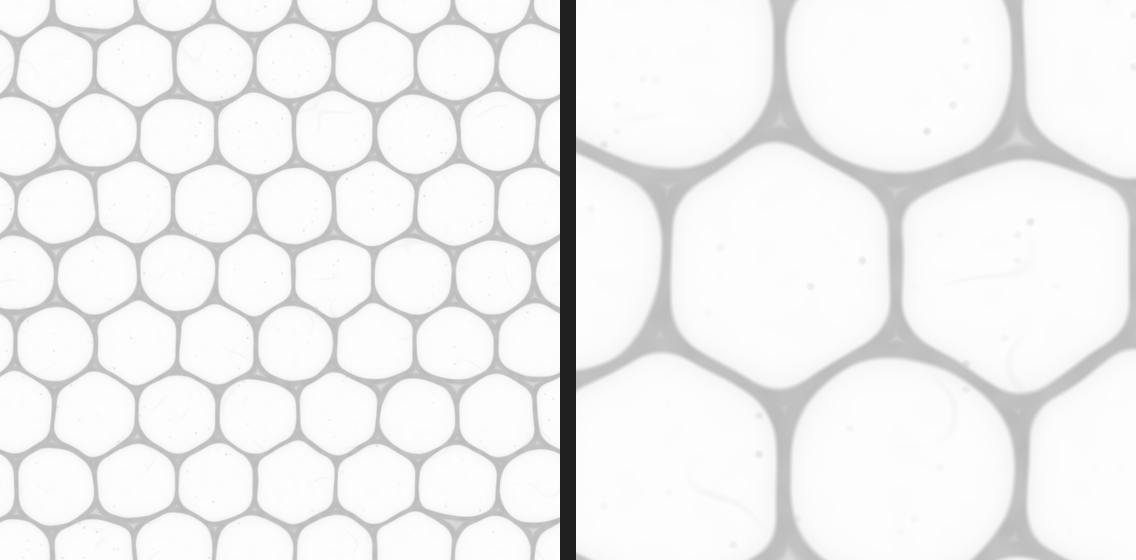
Left: the whole. Right: its middle third, enlarged.
A three.js fragment shader for this texture map:

```glsl
// Honeycomb of soft white cells, 7 across and 8 rows, parted by grey walls.
// Each cell is a smooth minimum of the bisectors to its jittered neighbours,
// with random flat cuts that open paler gaps; wrapped noise adds wear.

#define COLS 7.0
#define ROWS 8.0
#define OFFSET vec2(0.2, 0.083)
#define JITTER 0.10
#define WALL 0.024
#define SOFTNESS 0.026
#define WARP 0.022
#define CELL_WHITE 0.992
#define WALL_GREY 0.755
#define GAP_GREY 0.845

varying vec2 vUv;

const float ROW_STEP = COLS / ROWS;

vec2 hash2(vec2 p) {
  vec2 q = vec2(dot(p, vec2(127.1, 311.7)), dot(p, vec2(269.5, 183.3)));
  return fract(sin(q) * 43758.55);
}

// Gradient noise that wraps after a whole number of lattice steps
float corner(vec2 i, vec2 f, vec2 o, float period) {
  float a = 6.28319 * hash2(mod(i + o, period) + period).x;
  return dot(vec2(cos(a), sin(a)), f - o);
}

float noise(vec2 uv, float period) {
  vec2 i = floor(uv * period), f = fract(uv * period);
  vec2 u = f * f * f * (f * (f * 6.0 - 15.0) + 10.0);
  vec2 x = vec2(1.0, 0.0);
  return mix(mix(corner(i, f, x.yy, period), corner(i, f, x.xy, period), u.x),
             mix(corner(i, f, x.yx, period), corner(i, f, x.xx, period), u.x), u.y);
}

float smoothMin(float a, float b, float k) {
  float h = max(k - abs(a - b), 0.0) / k;
  return min(a, b) - 0.25 * h * h * k;
}

vec2 cellCenter(vec2 id) {
  vec2 base = id + OFFSET + vec2(0.5 * mod(id.y, 2.0), 0.0);
  vec2 shift = hash2(mod(id, vec2(COLS, ROWS))) - 0.5;
  return base * vec2(1.0, ROW_STEP) + JITTER * shift;
}

// Depth inside one rounded cell, negative outside
float cellDepth(vec2 p, vec2 id) {
  vec2 wrapped = mod(id, vec2(COLS, ROWS));
  vec2 cut = hash2(wrapped + 17.0), form = hash2(wrapped + 41.0);
  vec2 c = cellCenter(id), q = p - c;
  float rounding = mix(0.10, 0.23, form.x);
  float tilt = 0.5 * (form.y - 0.5);

  // Flat cuts at top and bottom, seldom deep
  float rise = dot(q, vec2(sin(tilt), cos(tilt)));
  vec2 reach = mix(vec2(0.66), vec2(0.41), pow(cut, vec2(6.0)));
  float d = smoothMin(reach.x - rise, reach.y + rise, rounding);

  // Six bisectors
  for (int r = -1; r <= 1; r++) {
    for (int s = 0; s <= 1; s++) {
      float side = float(s);
      float dx = r == 0 ? 2.0 * side - 1.0 : mod(id.y, 2.0) - 1.0 + side;
      vec2 n = cellCenter(id + vec2(dx, float(r))) - c;
      float len = length(n);
      d = smoothMin(d, 0.5 * len - dot(q, n) / len, rounding);
    }
  }
  return d;
}

// Deepest value among the four cells that can cover a point
float combDepth(vec2 p) {
  float row = floor(p.y / ROW_STEP - OFFSET.y);
  float depth = -1.0;
  for (int j = 0; j <= 1; j++) {
    float r = row + float(j);
    float col = floor(p.x - OFFSET.x - 0.5 * mod(r, 2.0));
    for (int i = 0; i <= 1; i++) {
      depth = max(depth, cellDepth(p, vec2(col + float(i), r)));
    }
  }
  return depth;
}

// Sparse tiny pits
float specks(vec2 uv) {
  float count = 130.0;
  vec2 g = uv * count, id = mod(floor(g), count);
  vec2 h = hash2(id + 7.0);
  float dotShape = 1.0 - smoothstep(0.1, 0.45, length(fract(g) - 0.5));
  return dotShape * smoothstep(0.965, 1.0, h.x) * h.y;
}

void main() {
  vec2 bend = vec2(noise(vUv, 19.0), noise(vUv, 23.0));
  float depth = combDepth(vUv * COLS + WARP * bend);
  float wall = WALL + 0.012 * noise(vUv, 17.0);

  // Walls and the paler gaps between them
  float gap = 1.0 - smoothstep(-0.055, -0.018, depth);
  float grey = mix(WALL_GREY, GAP_GREY, gap) + 0.03 * noise(vUv, 61.0);

  // Cell face: soft halo, faint creases and pits
  float crease = 1.0 - smoothstep(0.0, 0.06, abs(noise(vUv, 15.0)));
  crease *= smoothstep(0.12, 0.45, noise(vUv, 13.0));
  float face = CELL_WHITE - 0.045 * exp(-max(depth - wall, 0.0) / 0.035);
  face -= 0.022 * crease + 0.09 * specks(vUv) + 0.006 * abs(noise(vUv, 37.0));

  float inside = smoothstep(wall - 0.4 * SOFTNESS, wall + 0.6 * SOFTNESS, depth);
  gl_FragColor = vec4(vec3(mix(grey, face, inside)), 1.0);
}
```
